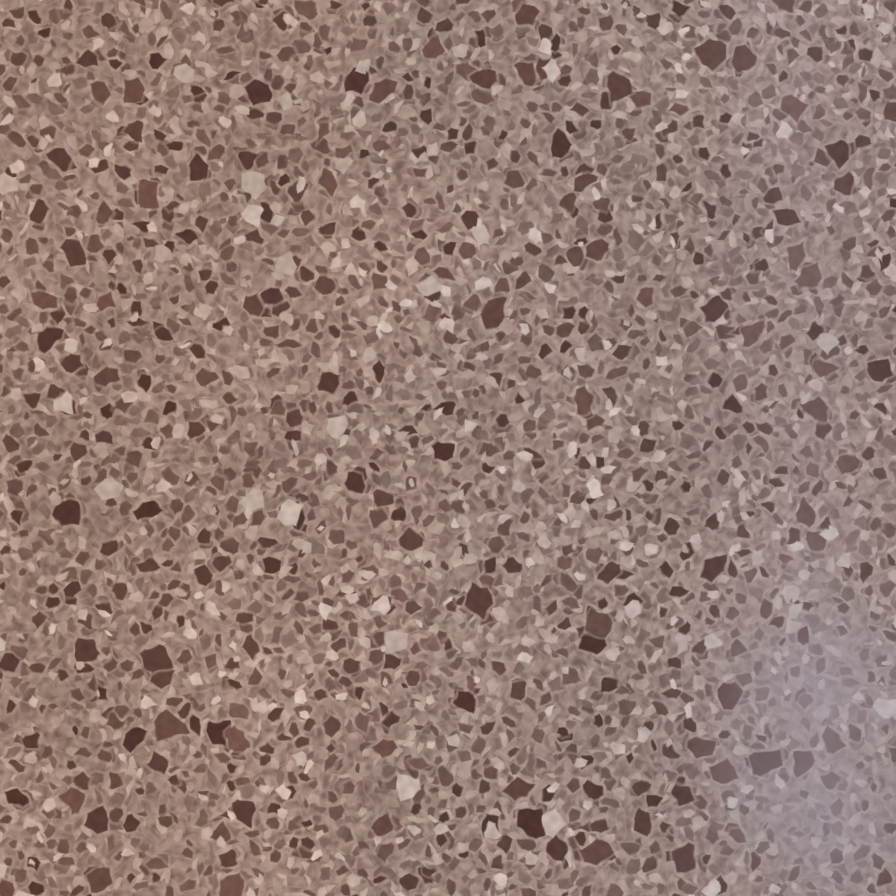
This texture is drawn by a WebGL 2 fragment shader. Its source:

```glsl
#version 300 es
precision highp float;

uniform vec2 u_resolution;
out vec4 fragColor;

// Grain layer: grid count, fill chance, radius range (in cells), elongation, rim strength, tones
struct Grain {
    float cells, chance, minRadius, maxRadius, stretch, rim;
    vec3 toneA, toneB;
};

const vec3 BINDER_DARK  = vec3(0.47, 0.38, 0.35);
const vec3 BINDER_LIGHT = vec3(0.66, 0.57, 0.53);
const vec3 THREAD_COLOR = vec3(0.70, 0.61, 0.57);
const vec3 GLARE_COLOR  = vec3(0.62, 0.59, 0.64);

const Grain PALE_SLIVERS = Grain(64.0, 0.80, 0.30, 0.62, 2.8, 0.0,
    vec3(0.60, 0.51, 0.47), vec3(0.75, 0.67, 0.62));
const Grain DARK_SLIVERS = Grain(56.0, 0.72, 0.26, 0.54, 2.2, 0.2,
    vec3(0.40, 0.31, 0.28), vec3(0.53, 0.44, 0.41));
const Grain DARK_CHIPS = Grain(39.0, 0.55, 0.20, 0.42, 1.7, 0.4,
    vec3(0.31, 0.22, 0.19), vec3(0.46, 0.36, 0.33));
const Grain LARGE_CHIPS = Grain(20.0, 0.26, 0.20, 0.36, 1.5, 0.5,
    vec3(0.30, 0.20, 0.18), vec3(0.44, 0.33, 0.30));
const Grain PALE_CHIPS = Grain(47.0, 0.20, 0.20, 0.42, 2.0, 0.0,
    vec3(0.70, 0.62, 0.58), vec3(0.82, 0.75, 0.71));
const Grain LARGE_PALE_CHIPS = Grain(22.0, 0.09, 0.16, 0.32, 1.4, 0.0,
    vec3(0.70, 0.63, 0.59), vec3(0.82, 0.76, 0.72));

const int   CHIP_SIDES = 6;
const float EDGE_SOFTNESS = 0.0014;
const float RIM_WIDTH = 0.0035;
const float WARP_AMOUNT = 0.004;
const vec2  GLARE_CENTER = vec2(0.93, 0.17);
const vec2  GLARE_SIZE = vec2(0.13, 0.16);
const float GLARE_STRENGTH = 0.55;
const float TAU = 6.28318;

vec3 hash3(vec2 cell, float seed) {
    uvec3 v = uvec3(ivec3(vec3(cell, seed)) + 1000);
    v = v * 1664525u + 1013904223u;
    v += v.yzx * v.zxy;
    v ^= v >> 16u;
    v += v.yzx * v.zxy;
    return vec3(v >> 8u) / 16777216.0;
}

float cornerSlope(vec2 corner, vec2 offset) {
    float angle = TAU * hash3(corner, 0.0).x;
    return dot(vec2(cos(angle), sin(angle)), offset);
}

float gradientNoise(vec2 p) {
    vec2 i = floor(p), f = p - i;
    vec2 w = f * f * f * (f * (f * 6.0 - 15.0) + 10.0);
    vec2 e = vec2(1.0, 0.0);
    return mix(mix(cornerSlope(i, f), cornerSlope(i + e, f - e), w.x),
               mix(cornerSlope(i + e.yx, f - e.yx), cornerSlope(i + 1.0, f - 1.0), w.x), w.y);
}

// Signed distance to a random convex polygon
float chipDistance(vec2 q, vec2 cell, float seed, float radius, float stretch) {
    float d = -1e3;
    for (int k = 0; k < CHIP_SIDES; k++) {
        vec3 h = hash3(cell, seed + 3.0 + float(k));
        float angle = TAU * (float(k) + 0.75 * h.x) / float(CHIP_SIDES);
        vec2 normal = vec2(cos(angle), sin(angle) * stretch);
        d = max(d, (dot(q, normal) - radius * mix(0.65, 1.1, h.y)) / length(normal));
    }
    return d;
}

// Lays one layer of scattered chips over the colour
vec3 scatter(vec3 color, vec2 p, Grain g, float seed, float soft) {
    vec2 grid = p * g.cells, home = floor(grid);
    for (int y = -1; y <= 1; y++)
    for (int x = -1; x <= 1; x++) {
        vec2 cell = home + vec2(x, y);
        vec3 place = hash3(cell, seed);
        if (place.z > g.chance) continue;
        vec3 form = hash3(cell, seed + 1.0);
        vec3 look = hash3(cell, seed + 2.0);
        float a = TAU * form.x;
        vec2 q = mat2(cos(a), sin(a), -sin(a), cos(a)) * (grid - cell - place.xy);
        float radius = mix(g.minRadius, g.maxRadius, form.y);
        float d = chipDistance(q, cell, seed, radius, mix(1.0, g.stretch, form.z)) / g.cells;
        float rim = g.rim * smoothstep(RIM_WIDTH, 0.0, abs(d - 0.5 * RIM_WIDTH));
        color = mix(color, THREAD_COLOR, rim);
        color = mix(color, mix(g.toneA, g.toneB, look.x), smoothstep(soft, -soft, d));
    }
    return color;
}

void main() {
    vec2 p = gl_FragCoord.xy / u_resolution.y;
    float soft = max(EDGE_SOFTNESS, 0.75 / u_resolution.y);
    vec2 warped = p + WARP_AMOUNT * vec2(gradientNoise(p * 70.0), gradientNoise(p * 70.0 + 31.0));

    // Mottled binder with thin pale threads
    float mottle = gradientNoise(warped * 75.0) + 0.6 * gradientNoise(warped * 150.0 + 17.0);
    vec3 color = mix(BINDER_DARK, BINDER_LIGHT, clamp(0.55 + 0.8 * mottle, 0.0, 1.0));
    float thread = smoothstep(0.10, 0.0, abs(gradientNoise(warped * 48.0 + 53.0)));
    color = mix(color, THREAD_COLOR, 0.35 * thread);

    // Chips from fine to coarse
    color = scatter(color, warped, PALE_SLIVERS, 10.0, soft);
    color = scatter(color, warped, DARK_SLIVERS, 30.0, soft);
    color = scatter(color, warped, DARK_CHIPS, 50.0, soft);
    color = scatter(color, warped, PALE_CHIPS, 70.0, soft);
    color = scatter(color, warped, LARGE_CHIPS, 90.0, soft);
    color = scatter(color, warped, LARGE_PALE_CHIPS, 110.0, soft);
    color *= 1.0 + 0.12 * gradientNoise(p * 110.0 + 7.0) + 0.08 * gradientNoise(p * 5.0);

    // Warm to cool drift and a bluish glare
    color *= mix(vec3(1.02, 0.985, 0.965), vec3(0.985, 1.0, 1.03), smoothstep(0.0, 1.0, p.x));
    vec2 away = (p - GLARE_CENTER) / GLARE_SIZE;
    float cloud = 1.0 + 0.6 * gradientNoise(p * 9.0 + 3.0);
    float band = 0.16 * exp(-pow((p.x - 0.89) / 0.09, 2.0));
    float glare = (GLARE_STRENGTH * exp(-dot(away, away)) + band) * cloud;
    fragColor = vec4(mix(color, GLARE_COLOR, clamp(glare, 0.0, 1.0)), 1.0);
}
```
